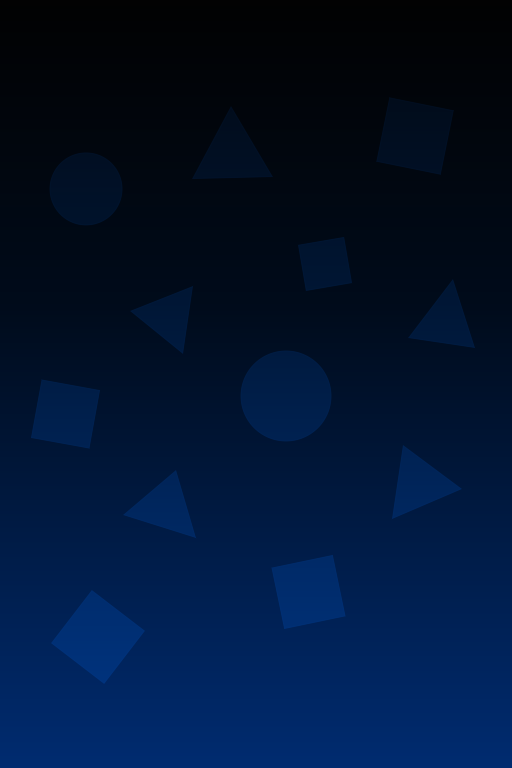
Reproduce this background procedurally as a WebGL 2 fragment shader.

```glsl
#version 300 es
precision highp float;

#define TOP_COLOR vec3(0.006, 0.006, 0.007)
#define MID_COLOR vec3(0.0, 0.043, 0.105)
#define BOTTOM_COLOR vec3(0.0, 0.170, 0.440)
#define SHAPE_COLOR vec3(0.0, 0.32, 0.75)
#define MID_DEPTH 0.4
#define ALPHA_TOP 0.06
#define ALPHA_BOTTOM 0.32
#define RIM_WIDTH 0.0015
#define RIM_ALPHA 0.02

uniform vec2 u_resolution;
out vec4 fragColor;

// Circles: center, radius
const vec3 CIRCLES[2] = vec3[2](
  vec3(0.112, 0.754, 0.0475), vec3(0.3724, 0.4844, 0.0592));

// Squares: center, half side, rotation
const vec4 SQUARES[5] = vec4[5](
  vec4(0.5404, 0.8229, 0.0428, -0.20),
  vec4(0.4232, 0.6563, 0.0305, 0.17),
  vec4(0.0853, 0.4609, 0.0387, -0.18),
  vec4(0.4017, 0.2292, 0.0408, 0.205),
  vec4(0.1276, 0.1706, 0.0436, -0.655));

// Triangles: three clockwise corners each
const vec2 CORNERS[15] = vec2[15](
  vec2(0.3008, 0.8620), vec2(0.3555, 0.7695), vec2(0.2500, 0.7669),
  vec2(0.2513, 0.6276), vec2(0.2383, 0.5391), vec2(0.1693, 0.5951),
  vec2(0.5898, 0.6367), vec2(0.6185, 0.5469), vec2(0.5313, 0.5599),
  vec2(0.2292, 0.3880), vec2(0.2552, 0.2995), vec2(0.1602, 0.3294),
  vec2(0.5247, 0.4206), vec2(0.6016, 0.3633), vec2(0.5104, 0.3242));

float squareDistance(vec2 p, float halfSide, float angle) {
  float c = cos(angle), s = sin(angle);
  vec2 q = abs(vec2(c * p.x + s * p.y, c * p.y - s * p.x));
  return max(q.x, q.y) - halfSide;
}

float edgeDistance(vec2 p, vec2 a, vec2 b) {
  vec2 along = normalize(b - a);
  return dot(p - a, vec2(-along.y, along.x));
}

float triangleDistance(vec2 p, vec2 a, vec2 b, vec2 c) {
  return max(edgeDistance(p, a, b), max(edgeDistance(p, b, c), edgeDistance(p, c, a)));
}

// Distance to the nearest of all shapes
float shapesDistance(vec2 p) {
  float d = 1.0;
  for (int i = 0; i < 2; i++)
    d = min(d, length(p - CIRCLES[i].xy) - CIRCLES[i].z);
  for (int i = 0; i < 5; i++)
    d = min(d, squareDistance(p - SQUARES[i].xy, SQUARES[i].z, SQUARES[i].w));
  for (int i = 0; i < 15; i += 3)
    d = min(d, triangleDistance(p, CORNERS[i], CORNERS[i + 1], CORNERS[i + 2]));
  return d;
}

vec3 backdrop(float depth) {
  vec3 upper = mix(TOP_COLOR, MID_COLOR, depth / MID_DEPTH);
  vec3 lower = mix(MID_COLOR, BOTTOM_COLOR, (depth - MID_DEPTH) / (1.0 - MID_DEPTH));
  return depth < MID_DEPTH ? upper : lower;
}

void main() {
  // Canvas height is one unit
  vec2 p = gl_FragCoord.xy / u_resolution.y;
  float pixel = 1.0 / u_resolution.y;
  float depth = 1.0 - p.y;

  // Translucent shapes with a faint rim, stronger toward the bottom
  float d = shapesDistance(p);
  float fill = 1.0 - smoothstep(-0.6 * pixel, 0.6 * pixel, d);
  float rim = 1.0 - smoothstep(0.0, RIM_WIDTH, abs(d + 0.5 * RIM_WIDTH));
  float alpha = fill * (mix(ALPHA_TOP, ALPHA_BOTTOM, depth) + RIM_ALPHA * rim);

  fragColor = vec4(mix(backdrop(depth), SHAPE_COLOR, alpha), 1.0);
}
```
